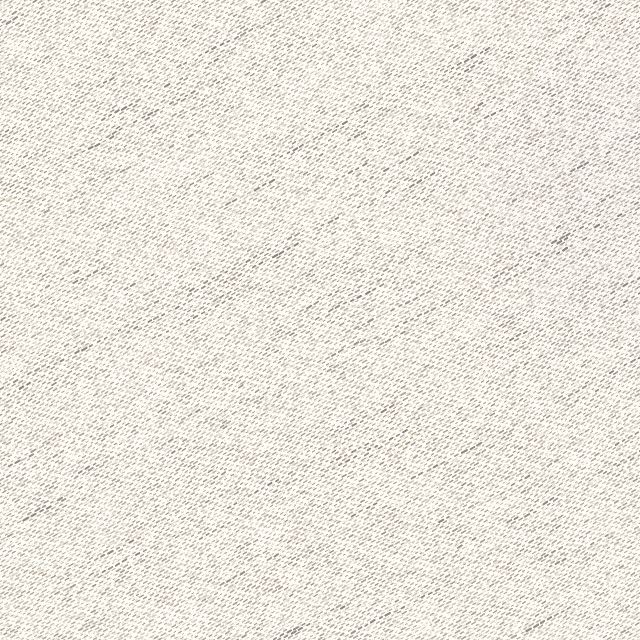
Write a WebGL 2 fragment shader that draws this texture.

```glsl
#version 300 es
precision highp float;

uniform vec2 u_resolution;
out vec4 fragColor;

float hash(vec2 p) {
    vec3 q = fract(vec3(p.xyx) * vec3(0.1031, 0.1030, 0.0973));
    q += dot(q, q.yzx + 33.33);
    return fract((q.x + q.y) * q.z);
}

float noise(vec2 p) {
    vec2 cell = floor(p), f = fract(p);
    f = f * f * (3.0 - 2.0 * f);
    return mix(mix(hash(cell), hash(cell + vec2(1, 0)), f.x),
               mix(hash(cell + vec2(0, 1)), hash(cell + vec2(1, 1)), f.x), f.y);
}

float capsule(vec2 p, float halfLength, float radius) {
    p.x -= clamp(p.x, -halfLength, halfLength);
    return length(p) - radius;
}

// Gaps of the twill: x is the ink coverage, y the slate tint of the gap
vec2 twill(vec2 yarn, float softness) {
    const vec2 pitch = vec2(0.0125, 0.0045);
    vec2 result = vec2(0.0);
    float baseRow = floor(yarn.y / pitch.y);

    for (int i = -1; i <= 1; i++) {
        float row = baseRow + float(i);
        float along = yarn.x / pitch.x + row * 0.42 + 0.12 * hash(vec2(row, 7.0));
        float column = floor(along);
        vec2 id = vec2(column, row);
        float size = hash(id + 3.7);
        float tone = 0.75 * hash(id + 51.3) + 0.25 * hash(vec2(column, 83.0));

        // Loose yarns open wider gaps in short, broken runs
        float slub = smoothstep(0.66, 0.95, hash(vec2(row, 19.0)))
                   * smoothstep(0.35, 0.8, noise(vec2(yarn.x * 13.0, row * 3.1)))
                   * smoothstep(0.1, 0.6, hash(id + 67.9));

        vec2 local = vec2((along - column - 0.5) * pitch.x,
                          yarn.y - (row + 0.5) * pitch.y);
        local.x += (hash(id + 11.9) - 0.5) * 0.0022;
        local.y += (hash(id + 29.1) - 0.5) * 0.0011 - local.x * 0.08;
        float radius = mix(0.0007, 0.0012, size) + 0.0005 * slub;
        float d = capsule(local, mix(0.0012, 0.0034, size) + 0.0005 * slub, radius);
        float ink = clamp(0.5 - d / softness, 0.0, 1.0);
        ink *= mix(mix(0.4, 0.95, tone), 1.0, slub);
        if (ink > result.x) result = vec2(ink, max(slub, tone * 0.6));
    }
    return result;
}

void main() {
    vec2 uv = gl_FragCoord.xy / u_resolution.y;
    float pixel = 1.0 / u_resolution.y;

    // Yarn axes, slightly bent
    vec2 axis = vec2(cos(0.475), sin(0.475));
    vec2 yarn = vec2(dot(uv, axis), dot(uv, vec2(-axis.y, axis.x))) + 2.0;
    yarn.y += 0.008 * noise(uv * 4.0) + 0.0025 * noise(uv * 19.0);
    yarn.x += 0.008 * noise(uv * 6.0 + 40.0) + 0.002 * noise(uv * 31.0);

    // Broad cool shade near the upper right
    float shade = 1.0 - smoothstep(0.05, 0.34, length((uv - vec2(0.95, 0.72)) * vec2(1.0, 0.8)));
    shade *= 0.5 + 0.5 * noise(uv * 9.0);
    vec3 cloth = mix(vec3(0.996, 0.99, 0.96), vec3(0.98, 0.97, 0.955), shade);

    // Small sharp tan flecks between the gaps
    float fleck = noise(yarn * vec2(330.0, 500.0));
    cloth -= vec3(0.09, 0.11, 0.13) * smoothstep(0.55, 0.9, fleck);
    cloth += 0.015 * (hash(floor(uv * 500.0)) - 0.5);

    vec2 gap = twill(yarn, max(pixel * 0.85, 0.0008));
    float band = noise(vec2(yarn.x * 5.0, yarn.y * 28.0));
    float strength = gap.x * (0.86 + 0.22 * band + 0.1 * shade);
    vec3 ink = mix(vec3(0.62, 0.56, 0.50), vec3(0.53, 0.505, 0.50), gap.y);
    vec3 color = mix(cloth, ink, min(strength, 1.0));
    fragColor = vec4(clamp(color, 0.0, 1.0), 1.0);
}
```
